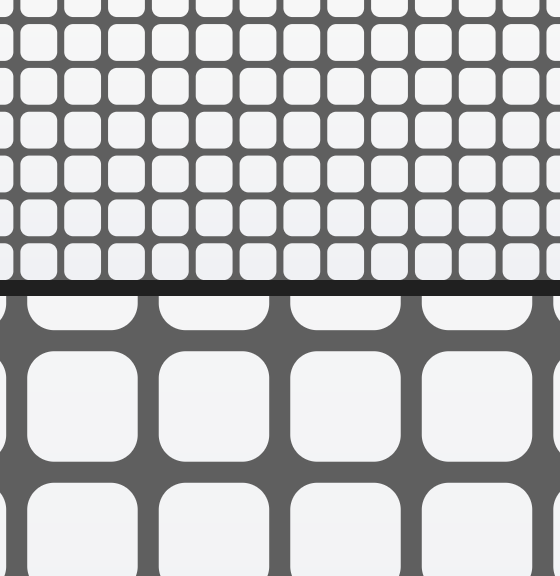
Top: the whole. Bottom: its middle third, enlarged.
A Shadertoy shader for this pattern:

```glsl
// Grid of pale rounded square tiles separated by dark grey bars.

// Signed distance to a rounded square centred on the origin.
float roundedSquare(vec2 p, float halfSize, float radius) {
    vec2 q = abs(p) - halfSize + radius;
    return length(max(q, 0.0)) + min(max(q.x, q.y), 0.0) - radius;
}

void mainImage(out vec4 fragColor, in vec2 fragCoord) {
    // Cell units: one tile plus one bar measures 1.
    float cellsDown = 6.387;
    vec2 uv = fragCoord / iResolution.y;
    float pixel = cellsDown / iResolution.y;

    // Repeat around the centre of the lower left tile.
    vec2 cell = fract(uv * cellsDown - vec2(0.885, 0.418) + 0.5) - 0.5;
    float dist = roundedSquare(cell, 0.42, 0.205);
    float tileMask = clamp(0.5 - dist / pixel, 0.0, 1.0);

    // Tiles fade from a cool white at the bottom to a neutral white at the top.
    vec3 tileColor = mix(vec3(0.941, 0.945, 0.957), vec3(0.97), uv.y);
    vec3 barColor = vec3(0.373);

    fragColor = vec4(mix(barColor, tileColor, tileMask), 1.0);
}
```
